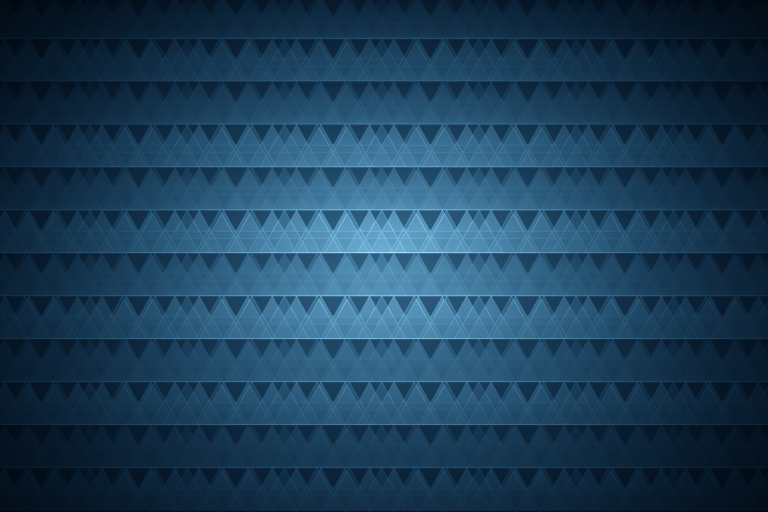
This background is drawn by a WebGL 1 fragment shader. Its source:

```glsl
precision highp float;
// Blue banded wallpaper of overlapping translucent triangle lattices under a central glow.

uniform vec2 u_resolution;

// Triangle lattice hanging from the top of a band: x = upright fill, y = outline.
vec2 lattice(vec2 p, float side, float pixel) {
    float height = side * 0.88;
    float level = floor(p.y / height);
    float depth = p.y - level * height;
    float x = abs(mod(p.x + 0.5 * side * (level + 1.0), side) - 0.5 * side);
    float edge = (0.5 * side * depth / height - x) * 0.87;
    float thickness = 0.001 + 0.6 * pixel;
    float fill = smoothstep(-pixel, pixel, edge);
    float slant = 1.0 - smoothstep(0.0, thickness, abs(edge));
    float base = 1.0 - smoothstep(0.0, thickness, min(depth, height - depth));
    return vec2(fill, max(slant, 0.45 * base));
}

void main() {
    vec2 uv = gl_FragCoord.xy / u_resolution;
    float pixel = 1.0 / u_resolution.y;

    // Alternating bands, measured downwards from their top edges
    float bandHeight = 0.0838;
    float fromTop = 1.0 - uv.y - 0.0752;
    float band = floor(fromTop / bandHeight);
    float depth = fromTop - band * bandHeight;
    float down = depth / bandHeight;
    float dim = mod(band, 2.0);

    // Elliptical glow
    float r = length((uv - 0.5) * vec2(1.04, 0.95));
    float light = 0.79 * exp(-r - 2.9 * r * r);
    light *= mix(1.01 + 0.05 * down, 0.86 + 0.13 * down, dim);

    // Small triangles leave dark gaps along the band top; large ones veil them
    vec2 p = vec2((uv.x - 0.5) * u_resolution.x * pixel + 0.0045, depth);
    vec2 small = lattice(p + vec2(0.02375, 0.0), 0.0475, pixel);
    vec2 large = lattice(p, 0.0633, pixel);
    float gap = (1.0 - small.x) * (1.0 - 0.6 * large.x);
    float topRow = 1.0 - smoothstep(0.036, 0.042, depth);
    light *= 1.0 - gap * mix(0.03, mix(0.32, 0.25, dim), topRow);
    light *= 0.98 + 0.02 * (small.x + large.x);

    // Outlines fade down the band, and are fainter on dim bands
    float outline = max(small.y * 0.8, large.y);
    light *= 1.0 + outline * mix(0.25, 0.12, dim) * (1.0 - 0.65 * down);

    // Bright rim along each band top
    float rim = 1.0 - smoothstep(0.0, 0.001 + pixel, min(depth, bandHeight - depth));
    light *= 1.0 + 0.28 * rim;

    // Deep navy to sky blue
    vec3 color = vec3(0.59, 0.85, 1.0) * pow(vec3(light), vec3(1.7, 1.2, 1.0));
    gl_FragColor = vec4(color, 1.0);
}
```
